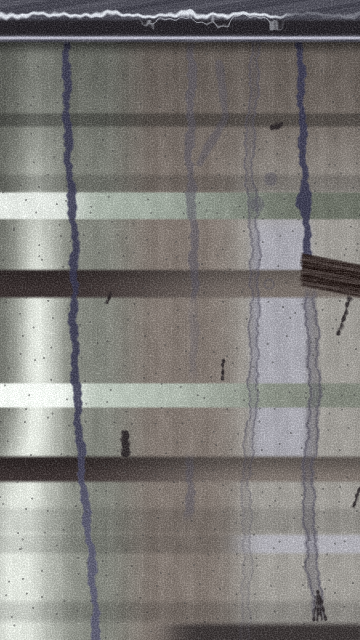
Write a Shadertoy shader that draws this texture.

```glsl
// Weathered ribbed metal sheet with drip stains, a foil-lined top rail and a wood splinter.

float hash(vec2 p) {
    vec3 q = fract(p.xyx * 0.1031);
    q += dot(q, q.yzx + 33.33);
    return fract((q.x + q.y) * q.z);
}

// Distance to the nearest scattered point, in cells
float cellular(vec2 p) {
    float nearest = 2.0;
    for (int k = 0; k < 9; k++) {
        vec2 c = floor(p) + vec2(k % 3 - 1, k / 3 - 1);
        nearest = min(nearest, length(c + vec2(hash(c), hash(c + 71.0)) - p));
    }
    return nearest;
}

float waves(float t) {
    return 0.5 * sin(t * 5.0) + 0.3 * sin(t * 13.0 + 1.7) + 0.2 * sin(t * 31.0 + 4.0);
}

float fall(float a, float b, float t) {
    return 1.0 - smoothstep(a, b, t);
}

float band(float t, float a, float b, float soft) {
    return smoothstep(a - soft, a + soft, t) * fall(b - soft, b + soft, t);
}

float bump(float t, float centre, float width) {
    t = (t - centre) / width;
    return exp(-t * t);
}

float segment(vec2 p, vec2 a, vec2 b) {
    vec2 ab = b - a;
    return length(p - a - ab * clamp(dot(p - a, ab) / dot(ab, ab), 0.0, 1.0));
}

// Distance from a drip running through evenly spaced knots
float drip(vec2 p, float knots[9]) {
    float t = clamp(p.y / 0.96, 0.0, 7.99);
    int i = int(t);
    return abs(p.x - mix(knots[i], knots[i + 1], fract(t)) - 0.025 * waves(p.y * 2.0 + knots[0]));
}

float ink(float d, float width) {
    return fall(width - 0.018, width + 0.018, d);
}

void mainImage(out vec4 fragColor, in vec2 fragCoord) {
    // Sheet is 4.32 wide and 7.68 high, measured down from the top
    vec2 p = vec2(fragCoord.x, iResolution.y - fragCoord.y) / iResolution.xy * vec2(4.32, 7.68);
    float x = p.x, y = p.y, blotch = cellular(p * vec2(7, 4));
    float rough = 0.04 * (cellular(p * 14.0) - 0.4);

    // Vertical tarnish columns
    vec3 col = mix(vec3(0.5, 0.51, 0.48), vec3(0.5, 0.465, 0.44), smoothstep(1.2, 1.9, x));
    col = mix(col, vec3(0.61, 0.6, 0.58), smoothstep(2.5, 3.1, x) * smoothstep(1.0, 3.0, y));
    col = mix(col, vec3(0.65, 0.65, 0.69), 0.85 * band(x, 3.02, 3.72, 0.09) * band(y, 2.6, 5.6, 0.25));
    col *= mix(0.8, 1.02, smoothstep(0.5, 2.7, y));
    col *= 1.0 - 0.15 * fall(0.0, 0.3, x);
    float low = smoothstep(4.7, 6.6, y);
    float shine = bump(x, mix(0.46, 0.2, low), mix(0.25, 0.5, low));
    col = mix(col, vec3(0.95, 0.97, 0.94), shine * mix(0.12, 0.88, smoothstep(0.9, 4.0, y)));
    col += 0.02 * waves(x * 4.0) + 0.04 * (blotch - 0.5);

    // Soft ribs
    col *= 1.0 - 0.28 * band(y, 1.36, 1.52, 0.025);
    col *= 1.0 - 0.16 * band(y, 2.1, 2.3, 0.04) - 0.1 * band(y, 6.1, 6.4, 0.05);
    col = mix(col, mix(col * 0.85, vec3(0.7, 0.7, 0.74), smoothstep(2.6, 3.2, x)), 0.8 * band(y, 6.42, 6.64, 0.03));
    col *= 1.0 - 0.13 * band(y, 7.22, 7.46, 0.05);

    // Bright ribs, whitest on the left
    vec3 gleam = mix(vec3(0.7, 0.74, 0.7), vec3(0.48, 0.5, 0.46), smoothstep(1.3, 4.0, x));
    gleam = mix(vec3(0.94, 0.96, 0.94), gleam, smoothstep(0.55, 1.3, x)) + 0.05 * (blotch - 0.5);
    col = mix(col, gleam - 0.05, band(y, 2.31, 2.63, 0.018));
    col = mix(col, gleam + 0.03, band(y, 4.6, 4.89, 0.018));

    // Shadowed ribs and lower edge
    vec3 shade = mix(vec3(0.21, 0.18, 0.18), vec3(0.43, 0.4, 0.38), smoothstep(0.5, 3.3, x));
    col = mix(col, shade * mix(0.85, 1.1, smoothstep(3.2, 3.5, y)), band(y, 3.24, 3.57, 0.025));
    col = mix(col, shade * mix(0.85, 1.15, smoothstep(5.5, 5.75, y)), band(y, 5.48, 5.78, 0.03));
    col = mix(col, vec3(0.24, 0.22, 0.22), smoothstep(7.43, 7.54, y) * smoothstep(1.7, 2.4, x));

    // Drip stains
    float swell = 0.75 + 0.3 * waves(y * 1.7) + 0.35 * blotch;
    vec3 navy = vec3(0.23, 0.23, 0.32), faint = vec3(0.34, 0.33, 0.38);
    float d = drip(p, float[9](0.8, 0.8, 0.82, 0.9, 0.88, 0.92, 0.99, 1.1, 1.16));
    col = mix(col, navy + 0.12 * low, 0.88 * ink(d, 0.05 * swell));
    d = drip(p, float[9](3.59, 3.61, 3.64, 3.68, 3.74, 3.78, 3.69, 3.74, 3.86));
    col = mix(col, navy, 0.9 * ink(d, 0.047 * swell + 0.05 * bump(y, 2.42, 0.12)) * fall(3.0, 3.5, y));
    col = mix(col, faint, band(y, 3.5, 7.4, 0.1) * (0.35 * ink(d, 0.08) + 0.45 * ink(abs(d - 0.06 * swell), 0.012)));
    d = drip(p, float[9](2.28, 2.3, 2.27, 2.33, 2.33, 2.32, 2.28, 2.26, 2.24));
    float wet = 0.55 * band(y, 0.5, 3.6, 0.1) + 0.28 * band(y, 3.7, 4.5, 0.15) + 0.5 * band(y, 5.5, 6.2, 0.1);
    col = mix(col, faint, wet * ink(d, 0.055 * swell));
    d = drip(p, float[9](3.08, 3.05, 2.98, 3.06, 3.05, 3.04, 2.95, 2.97, 2.93));
    col = mix(col, faint, (0.5 - 0.25 * low) * (ink(abs(d - 0.05 * swell), 0.01) + 0.4 * ink(d, 0.06 * swell)));
    vec2 bend = vec2(2.71, 1.4);
    d = min(segment(p, vec2(2.63, 0.75), bend), segment(p, bend, vec2(2.4, 1.95)));
    d = min(d, min(length(p - vec2(3.08, 2.45)), length(p - vec2(3.25, 2.14))) - 0.04);
    col = mix(col, faint, 0.45 * ink(d, 0.05 * swell));
    col = mix(col, faint, 0.6 * ink(abs(length(p - vec2(3.23, 3.41)) - 0.055), 0.008));

    // Debris, twigs and specks
    d = segment(p, vec2(1.5, 5.22), vec2(1.51, 5.45)) - 0.035;
    d = min(d, segment(p, vec2(1.33, 3.5), vec2(1.29, 3.64)));
    d = min(d, segment(p, vec2(2.68, 4.32), vec2(2.67, 4.55)));
    d = min(d, segment(p, vec2(3.27, 1.54), vec2(3.36, 1.5)) - 0.02);
    d = min(d, segment(p, vec2(4.2, 3.58), vec2(4.06, 4.0)) - 0.008);
    d = min(d, segment(p, vec2(4.32, 5.85), vec2(4.24, 6.08)));
    for (float i = 0.0; i < 4.0; i++)
        d = min(d, segment(p, vec2(3.82, 7.1), vec2(3.76 + 0.05 * i, 7.44)));
    col = mix(col, vec3(0.17, 0.15, 0.16), 0.9 * ink(d + rough, 0.014));
    col = mix(col, vec3(0.27), 0.5 * fall(0.03, 0.07, cellular(p * 4.0 + 9.0)));

    // Wood splinter
    float slope = y - 0.2 * (x - 3.62);
    float fibre = waves(slope * 9.0) + 0.5 * waves(x * 2.0 + slope * 16.0);
    col = mix(col, vec3(0.22, 0.18, 0.17) + 0.1 * fibre, band(slope, 3.04, 3.43, 0.02) * smoothstep(3.59, 3.64, x + rough));

    // Top rail with crumpled foil and a bright lip
    vec3 rail = vec3(0.3, 0.3, 0.34) + 0.06 * waves(x + y * 6.0);
    rail = mix(rail, vec3(0.16, 0.15, 0.17), band(y, 0.24, 0.42, 0.03));
    float crumple = 0.04 * waves(x * 1.6) + 0.05 * (cellular(p * vec2(3, 8)) - 0.5);
    float foil = ink(abs(y - 0.18 - crumple), 0.022) + 0.6 * ink(abs(y - 0.25 - 2.5 * crumple), 0.012) * band(x, 1.7, 3.4, 0.1);
    rail = mix(rail, vec3(0.86, 0.88, 0.91), min(foil, 1.0) * mix(1.0, 0.25, smoothstep(3.2, 3.6, x)));
    rail = mix(rail, vec3(0.78, 0.78, 0.84), ink(abs(y - 0.455), 0.016));
    col = mix(rail, col * mix(0.5, 1.0, smoothstep(0.48, 0.68, y)), smoothstep(0.49, 0.52, y));

    // Fine grain
    col += 0.17 * (cellular(p * 52.0) - 0.42);
    fragColor = vec4(clamp(col, 0.0, 1.0), 1.0);
}
```
